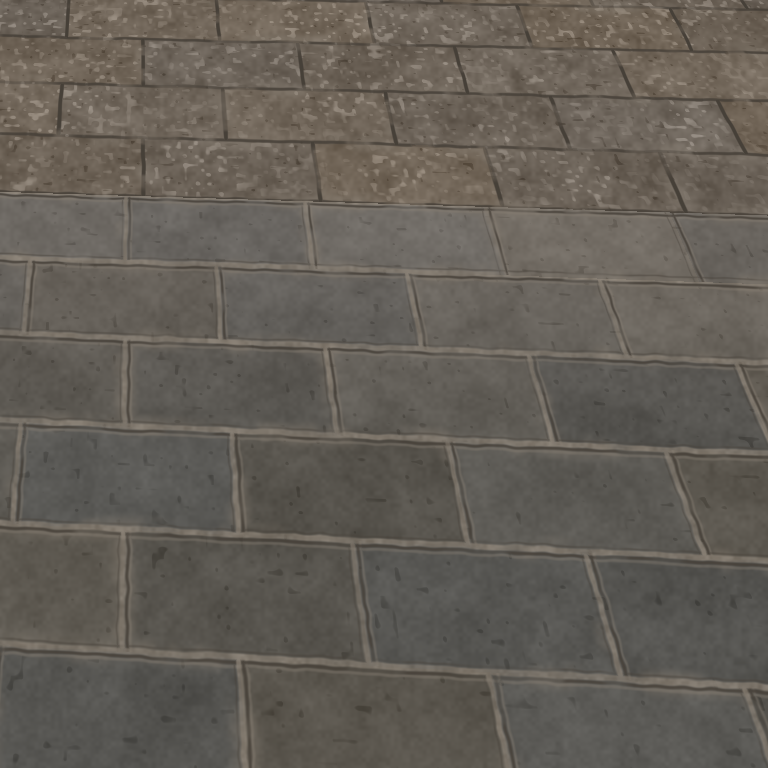
Give the GLSL for this texture, as a three.js fragment shader.

```glsl
// Worn paving in perspective: ten courses of staggered blocks, rough brown
// ones far away and smooth grey ones with pale mortar close by. A projective
// map gives course and block coordinates; joints and wear are layered on it.
#define OLD_COURSES 4.0
#define BLOCK_WIDTH 0.1485
#define MORTAR_HALF 0.0022
#define JOINT_WOBBLE 0.0016
#define BLOCK_VARIATION 0.045
#define SPECKLE 0.13
#define GRAIN 0.05
#define MORTAR_COLOR vec3(0.52, 0.485, 0.44)
#define GROOVE_COLOR vec3(0.275, 0.25, 0.22)
#define OLD_COLOR vec3(0.425, 0.385, 0.340)
#define NEW_FAR_COLOR vec3(0.430, 0.410, 0.385)
#define NEW_NEAR_COLOR vec3(0.350, 0.340, 0.318)

varying vec2 vUv;

float hash(vec2 p) {
  vec3 q = fract(vec3(p.xyx) * 0.1031);
  q += dot(q, q.yzx + 33.33);
  return fract((q.x + q.y) * q.z);
}

float noise(vec2 p) {
  vec2 i = floor(p), f = fract(p);
  f = f * f * (3.0 - 2.0 * f);
  return mix(mix(hash(i), hash(i + vec2(1.0, 0.0)), f.x),
             mix(hash(i + vec2(0.0, 1.0)), hash(i + 1.0), f.x), f.y);
}

float fbm(vec2 p) {
  float sum = 0.0, amp = 0.5;
  for (int i = 0; i < 4; i++) {
    sum += amp * noise(p);
    p = p * 2.03 + 17.0;
    amp *= 0.5;
  }
  return sum / 0.9375;
}

// Soft stripe of half width w around c
float stripe(float d, float c, float w) {
  return 1.0 - smoothstep(w - 0.0010, w + 0.0010, abs(d - c));
}

// Signed offset to the nearest whole number
float toJoint(float x) {
  return fract(x + 0.5) - 0.5;
}

void main() {
  vec2 p = vec2(vUv.x, 1.0 - vUv.y);

  // Perspective: depth scale, course number and position along the course
  float depth = p.y + 1.018 + 0.0234 * p.x;
  float course = (18.744 * p.y - 0.879 - 0.415 * p.x) / depth + 1.0;
  float blockSize = BLOCK_WIDTH * (depth + 0.272);
  float along = (p.x - 0.189) / blockSize;
  vec2 ground = vec2(along * 2.0, course);

  // Staggered blocks; the bond shifts where the two pavings meet
  float row = floor(course);
  float old = 1.0 - step(OLD_COURSES, row);
  float shift = 0.5 * mod(row + old, 2.0) - mix(0.1, 0.02, old);
  shift += (hash(vec2(row + 9.0, 4.0)) - 0.5) * 0.03;
  float column = along - shift;
  float id = hash(vec2(floor(column) + 31.0, row + 57.0));
  float tint = hash(vec2(floor(column) + 83.0, row + 12.0));

  // Joint distances: x to the right of a joint, y below one
  vec2 joint = vec2(toJoint(column) * blockSize / depth,
                    toJoint(course) * depth / 19.96);
  joint += (vec2(noise(p.yx * 60.0), noise(p * 55.0 + 40.0)) - 0.5) * JOINT_WOBBLE;
  float nearest = min(abs(joint.x), abs(joint.y));

  // Block faces: tone per block, stains and grain
  float stain = fbm(ground * 3.0 + 20.0) - 0.5;
  float grain = noise(p * 190.0) + noise(p * 95.0 + 11.0) - 1.0;
  vec3 smoothFace = mix(NEW_FAR_COLOR, NEW_NEAR_COLOR, smoothstep(0.27, 0.66, p.y));
  vec3 color = mix(smoothFace, OLD_COLOR, old);
  color += (id - 0.5) * BLOCK_VARIATION + (tint - 0.5) * vec3(0.020, 0.004, -0.016);
  color += stain * mix(0.08, 0.12, old) + grain * mix(GRAIN * 0.55, GRAIN, old);

  // Exposed stone chips on the rough blocks, pits on the smooth ones
  float chips = smoothstep(0.64, 0.86, noise(ground * vec2(15.0, 13.0)));
  float patches = smoothstep(0.35, 0.70, fbm(ground * 1.4 + 5.0));
  color += old * chips * (0.35 + 0.65 * patches) * SPECKLE;
  float pits = smoothstep(0.86, 0.96, noise(ground * 13.0 + 70.0));
  color -= pits * mix(0.055, 0.075, old);

  // Chamfers and mortar dust beside the joints
  float dust = smoothstep(0.50, 0.72, fbm(ground * 2.2 + 61.0));
  float edge = 1.0 - smoothstep(0.003, 0.014, nearest);
  color = mix(color, MORTAR_COLOR, edge * dust * 0.40);
  float chamfer = max(stripe(joint.x, 0.0052, 0.0009), stripe(joint.y, 0.0056, 0.0011));
  color = mix(color, MORTAR_COLOR, chamfer * 0.40 * (1.0 - old));

  // Grooves: one broken dark line in old joints, two around new mortar
  float broken = 0.45 + 0.55 * smoothstep(0.28, 0.55, noise(ground * 4.0 + 33.0));
  float lower = max(stripe(joint.x, 0.0030, 0.0010), stripe(joint.y, 0.0031, 0.0011));
  float upper = max(stripe(joint.x, -0.0040, 0.0005), stripe(joint.y, -0.0043, 0.0007));
  float newGroove = max(lower * 0.80, upper * 0.45);
  float oldGroove = max(stripe(joint.x, 0.0, 0.0022), stripe(joint.y, 0.0, 0.0016) * 0.85);
  color = mix(color, GROOVE_COLOR, mix(newGroove, oldGroove, old) * broken);

  // Pale mortar, fading out at the far right of the first smooth course
  float mortar = max(stripe(joint.x, -0.0006, MORTAR_HALF * 0.85),
                     stripe(joint.y, -0.0006, MORTAR_HALF));
  float fade = 1.0 - 0.75 * smoothstep(0.60, 0.68, p.x) * step(course, OLD_COURSES + 1.0);
  float worn = 0.55 + 0.40 * noise(ground * 5.0 + 90.0);
  color = mix(color, MORTAR_COLOR + grain * 0.06, mortar * worn * fade * (1.0 - old));

  gl_FragColor = vec4(clamp(color, 0.0, 1.0), 1.0);
}
```
